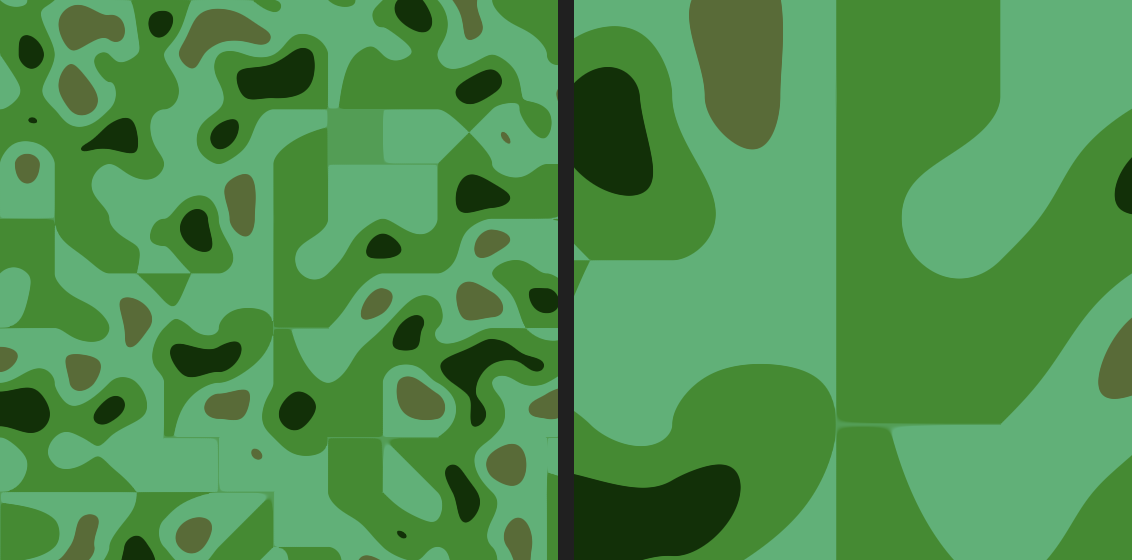
Left, the full canvas; right, a detail of the centre.
A Shadertoy shader for this texture:

```glsl
// Camouflage of smooth blobs: gradient noise cut into five flat colour bands.

const float CELLS = 10.24;        // noise cells per canvas height
const float SEED = 17.0;          // shifts the random pattern
const float SLOPE_RANGE = 2.0;    // largest lattice slope, in whole steps

// Noise levels that separate the bands, from low to high
const float DARK_LEVEL = -0.355;
const float MID_LEVEL = 0.0;
const float EARTH_LEVEL = 0.355;
const float OLIVE_LEVEL = 0.82;

const vec3 DARK_GREEN = vec3(0.07, 0.19, 0.03);
const vec3 LEAF_GREEN = vec3(0.27, 0.54, 0.20);
const vec3 SEA_GREEN = vec3(0.38, 0.69, 0.47);
const vec3 EARTH_BROWN = vec3(0.35, 0.42, 0.22);
const vec3 OLIVE = vec3(0.46, 0.57, 0.20);

vec2 hash2(vec2 p) {
    vec2 q = vec2(dot(p, vec2(127.1, 311.7)), dot(p, vec2(269.5, 183.3)));
    return fract(sin(q) * 43758.5453);
}

// Whole-step slopes: small ones are common, steep ones rare
vec2 latticeSlope(vec2 corner) {
    vec2 id = corner + SEED;
    vec2 spread = hash2(id) + hash2(id + 37.0) - 1.0;
    return floor(spread * SLOPE_RANGE + 0.5);
}

float cornerRamp(vec2 cell, vec2 local, vec2 corner) {
    return dot(latticeSlope(cell + corner), local - corner);
}

float gradientNoise(vec2 p) {
    vec2 cell = floor(p);
    vec2 local = fract(p);
    vec2 fade = local * local * (3.0 - 2.0 * local);
    float low = mix(cornerRamp(cell, local, vec2(0.0, 0.0)),
                    cornerRamp(cell, local, vec2(1.0, 0.0)), fade.x);
    float high = mix(cornerRamp(cell, local, vec2(0.0, 1.0)),
                     cornerRamp(cell, local, vec2(1.0, 1.0)), fade.x);
    return mix(low, high, fade.y);
}

void mainImage(out vec4 fragColor, in vec2 fragCoord) {
    // Cells are counted from the top left corner
    vec2 p = vec2(fragCoord.x, iResolution.y - fragCoord.y) / iResolution.y * CELLS;
    float height = gradientNoise(p);

    // Stack the bands with edges one pixel wide
    float edge = max(0.5 * fwidth(height), 1e-4);
    vec3 color = DARK_GREEN;
    color = mix(color, LEAF_GREEN, smoothstep(-edge, edge, height - DARK_LEVEL));
    color = mix(color, SEA_GREEN, smoothstep(-edge, edge, height - MID_LEVEL));
    color = mix(color, EARTH_BROWN, smoothstep(-edge, edge, height - EARTH_LEVEL));
    color = mix(color, OLIVE, smoothstep(-edge, edge, height - OLIVE_LEVEL));

    fragColor = vec4(color, 1.0);
}
```
